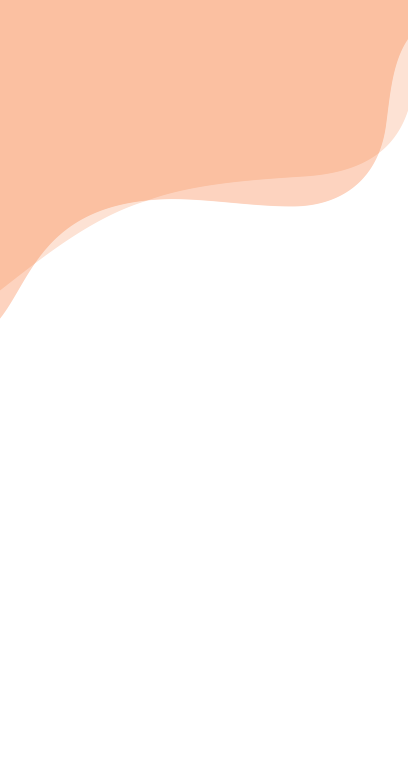
This background is drawn by a Shadertoy shader. Its source:

```glsl
// Two overlapping translucent peach waves hanging from the top of a white page.

vec2 bezier(vec2 a, vec2 b, vec2 c, vec2 d, float t) {
    float s = 1.0 - t;
    return s*s*s*a + 3.0*s*s*t*b + 3.0*s*t*t*c + t*t*t*d;
}

// Approximate signed distance to a curve whose x grows with t; negative above it
float curveDistance(vec2 p, vec2 a, vec2 b, vec2 c, vec2 d) {
    float lo = 0.0, hi = 1.0;
    for (int i = 0; i < 18; i++) {
        float mid = 0.5 * (lo + hi);
        if (bezier(a, b, c, d, mid).x < p.x) lo = mid; else hi = mid;
    }
    float t = 0.5 * (lo + hi), s = 1.0 - t;
    vec2 tangent = s*s*(b - a) + 2.0*s*t*(c - b) + t*t*(d - c);
    return (p.y - bezier(a, b, c, d, t).y) * tangent.x / length(tangent);
}

// Wave with a flat middle and a steep right shoulder
float steepWave(vec2 p) {
    vec2 crest = vec2(0.419, 0.488), trough = vec2(0.714, 0.506), shoulder = vec2(0.946, 0.308);
    if (p.x < crest.x)
        return curveDistance(p, vec2(0.0, 0.781), vec2(0.079, 0.682), vec2(0.108, 0.493), crest);
    if (p.x < trough.x)
        return curveDistance(p, crest, vec2(0.517, 0.488), vec2(0.616, 0.506), trough);
    if (p.x < shoulder.x)
        return curveDistance(p, trough, vec2(0.825, 0.507), vec2(0.926, 0.451), shoulder);
    return curveDistance(p, shoulder, vec2(0.956, 0.236), vec2(0.961, 0.153), vec2(1.0, 0.096));
}

// Wave that rises gently from left to right
float gentleWave(vec2 p) {
    vec2 bend = vec2(0.357, 0.493), shelf = vec2(0.739, 0.433);
    if (p.x < bend.x)
        return curveDistance(p, vec2(0.0, 0.712), vec2(0.099, 0.635), vec2(0.222, 0.534), bend);
    if (p.x < shelf.x)
        return curveDistance(p, bend, vec2(0.468, 0.451), vec2(0.616, 0.441), shelf);
    return curveDistance(p, shelf, vec2(0.867, 0.426), vec2(0.963, 0.384), vec2(1.0, 0.271));
}

void mainImage(out vec4 fragColor, in vec2 fragCoord) {
    // Canvas widths, with y measured down from the top
    vec2 uv = fragCoord / iResolution.xy;
    vec2 p = vec2(uv.x, (1.0 - uv.y) * 1.88235);
    float halfPixel = 0.6 / iResolution.x;

    float steep = 1.0 - smoothstep(-halfPixel, halfPixel, steepWave(p));
    float gentle = 1.0 - smoothstep(-halfPixel, halfPixel, gentleWave(p));

    // Each combination of the layers has its own tint
    vec3 white = vec3(1.0);
    vec3 paleTint = vec3(0.992, 0.886, 0.831);
    vec3 softPeach = vec3(0.992, 0.827, 0.749);
    vec3 fullPeach = vec3(0.984, 0.753, 0.631);
    vec3 color = mix(mix(white, paleTint, gentle), mix(softPeach, fullPeach, gentle), steep);
    fragColor = vec4(color, 1.0);
}
```
